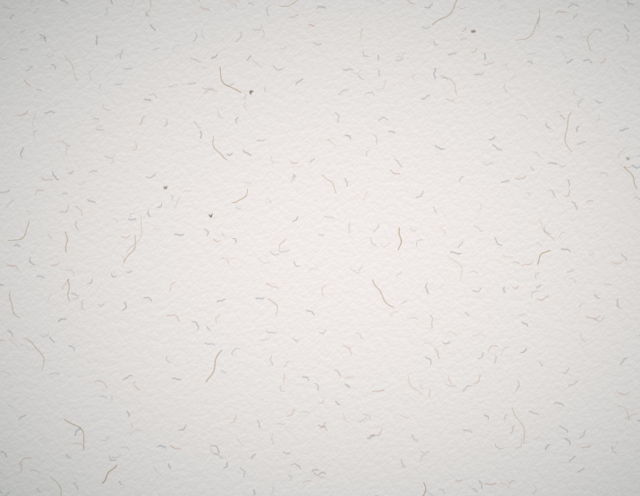
Reproduce this texture procedurally as a Shadertoy shader.

```glsl
// Handmade paper under soft light: a wide vignette tints the sheet, embossed
// cellular noise gives the pressed grain, and jittered grids scatter
// curved fibres and a few specks over it.

const vec3 PAPER_LIT   = vec3(0.945, 0.925, 0.915);
const vec3 PAPER_SHADE = vec3(0.740, 0.745, 0.738);
const vec3 FIBRE_GREY  = vec3(0.70, 0.72, 0.76);
const vec3 FIBRE_ROSE  = vec3(0.88, 0.77, 0.72);
const vec3 FIBRE_TAN   = vec3(0.78, 0.69, 0.57);
const vec3 SPECK_BROWN = vec3(0.52, 0.47, 0.40);

vec3 hash3(vec2 p) {
    vec3 q = fract(p.xyx * vec3(0.1031, 0.1030, 0.0973));
    q += dot(q, q.yxz + 33.33);
    return fract((q.xxy + q.yzz) * q.zyx);
}

mat2 rotation(float angle) {
    float c = cos(angle), s = sin(angle);
    return mat2(c, -s, s, c);
}

// Distance to the nearest jittered cell centre
float cellular(vec2 p) {
    vec2 cell = floor(p);
    float nearest = 4.0;
    for (int y = -1; y <= 1; y++)
    for (int x = -1; x <= 1; x++) {
        vec2 id = cell + vec2(x, y);
        vec2 away = id + hash3(id + 51.0).xy - p;
        nearest = min(nearest, dot(away, away));
    }
    return sqrt(nearest);
}

// Slope of the cellular relief along the light direction
float emboss(vec2 p, float scale) {
    vec2 q = rotation(0.6) * p * scale * vec2(1.0, 1.3) + 40.0;
    vec2 lightStep = vec2(0.14, 0.22);
    return cellular(q + lightStep) - cellular(q - lightStep);
}

// Coverage of curved fibres; spread is the range of angles about vertical
float fibres(vec2 p, float scale, float halfLength, float halfWidth,
             float share, float spread, float seed) {
    vec2 cell = floor(p * scale);
    float coverage = 0.0;
    for (int y = -1; y <= 1; y++)
    for (int x = -1; x <= 1; x++) {
        vec2 id = cell + vec2(x, y);
        vec3 place = hash3(id + seed);
        vec3 form = hash3(id + seed + 137.0);
        vec2 q = p - (id + place.xy) / scale;
        q = rotation((form.x - 0.5) * spread) * q;

        float reach = halfLength * mix(0.4, 1.0, form.y);
        float along = q.y / reach;
        float bend = (form.z - 0.5) * reach;
        float sway = 0.08 * reach * sin(along * 4.0 + place.x * 6.0);
        float side = q.x - bend * along * along - sway;
        float d = length(vec2(side, max(abs(q.y) - reach, 0.0)));

        float ink = 1.0 - smoothstep(0.0, halfWidth, d);
        float strength = mix(0.3, 1.0, fract(form.z * 7.0 + form.x));
        coverage = max(coverage, ink * strength * step(place.z, share));
    }
    return coverage;
}

// Wide falloff of light, brightest a little right of the middle
vec3 litPaper(vec2 uv) {
    vec2 d = (uv - vec2(0.54, 0.50)) * 2.0;
    return mix(PAPER_LIT, PAPER_SHADE, clamp(0.49 * dot(d, d), 0.0, 1.1));
}

void mainImage(out vec4 fragColor, in vec2 fragCoord) {
    vec2 uv = fragCoord / iResolution.xy;
    vec2 p = fragCoord / iResolution.y;
    float soft = 0.7 / iResolution.y;

    // Sheet and pressed grain
    vec3 color = litPaper(uv);
    float grain = 0.026 * emboss(p, 125.0) + 0.018 * emboss(p + 3.7, 62.0);
    color += grain;

    // Fibres, short to long, tinted by the local light
    float grey = fibres(p, 25.0, 0.010, 0.0020 + soft, 0.42, 5.0, 11.0);
    float rose = fibres(p, 16.0, 0.013, 0.0018 + soft, 0.35, 4.0, 83.0);
    float tan_ = fibres(p, 8.0, 0.042, 0.0016 + soft, 0.36, 1.8, 29.0);
    color = mix(color, color * FIBRE_GREY, 0.50 * grey);
    color = mix(color, color * FIBRE_ROSE, 0.50 * rose);
    color = mix(color, color * FIBRE_TAN, 0.62 * tan_);

    // Rare dark specks are very short, thick fibres
    float specks = fibres(p, 5.0, 0.002, 0.0036 + soft, 0.28, 3.0, 61.0);
    color = mix(color, color * SPECK_BROWN, 0.85 * specks);

    fragColor = vec4(clamp(color, 0.0, 1.0), 1.0);
}
```
